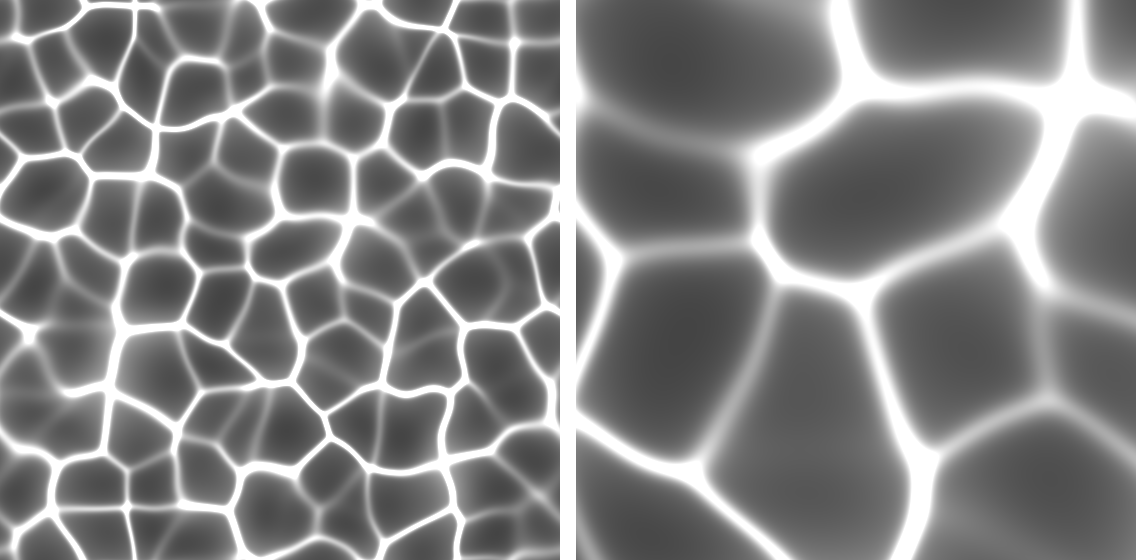
Left: the whole. Right: its middle third, enlarged.
Write a three.js fragment shader that draws this texture.

```glsl
// Soft grey web of light: dark rounded cells between glowing filaments.
// Scattered seeds are blended by a soft nearest-seed rule; the spread of the
// blended seeds is large on cell borders and largest where borders meet.

varying vec2 vUv;

const float CELLS = 10.0;         // seeds across the tile, whole number
const float HAZE_CELLS = 5.0;     // patches of soft and crisp web, whole number
const float JITTER = 0.96;        // scatter of the seeds
const float SEED_DEPTH = 0.2;     // random handicap, varies cell size and shade
const float WARP = 0.17;          // bending of the borders, in cells
const float SOFT_EDGE = 5.0;      // border sharpness in hazy patches
const float CRISP_EDGE = 17.0;    // border sharpness in crisp patches
const float BASE_GREY = 0.265;    // darkest cell floor
const float BOWL_GAIN = 0.4;      // rise from cell floor to border
const float GLOW_GAIN = 0.10;     // linear filament light
const float FLARE_GAIN = 0.021;   // extra light on the strongest filaments

float hash(vec2 p, float salt) {
  return fract(sin(dot(p, vec2(127.1, 311.7)) + salt * 74.7) * 43758.5453);
}

// Value noise from 0 to 1 that wraps after the given number of cells
float wrapNoise(vec2 p, float period, float salt) {
  vec2 i = floor(p);
  vec2 f = p - i;
  vec2 u = f * f * f * (f * (f * 6.0 - 15.0) + 10.0);
  vec2 lo = mod(i, period);
  vec2 hi = mod(i + 1.0, period);
  float bottom = mix(hash(lo, salt), hash(vec2(hi.x, lo.y), salt), u.x);
  float top = mix(hash(vec2(lo.x, hi.y), salt), hash(hi, salt), u.x);
  return mix(bottom, top, u.y);
}

// x: soft squared distance to the nearest seed, y: border density
vec2 softCells(vec2 p, float sharpness) {
  vec2 home = floor(p);
  float total = 0.0;
  vec2 mean = vec2(0.0);
  float meanSquare = 0.0;
  for (int y = -2; y <= 2; y++) {
    for (int x = -2; x <= 2; x++) {
      vec2 cell = home + vec2(float(x), float(y));
      vec2 id = mod(cell, CELLS);
      vec2 scatter = vec2(hash(id, 1.0), hash(id, 2.0)) - 0.5;
      vec2 offset = cell + 0.5 + JITTER * scatter - p;
      float square = dot(offset, offset);
      float depth = SEED_DEPTH * hash(id, 3.0);
      float weight = exp(-sharpness * (square + depth));
      total += weight;
      mean += weight * offset;
      meanSquare += weight * square;
    }
  }
  mean /= total;
  float spread = max(meanSquare / total - dot(mean, mean), 0.0);
  return vec2(-log(total) / sharpness, sharpness * spread);
}

void main() {
  vec2 p = vUv * CELLS;

  // Bend the borders
  vec2 bend = vec2(wrapNoise(p, CELLS, 4.0), wrapNoise(p, CELLS, 5.0));
  p += WARP * (2.0 * bend - 1.0);

  // Vary between hazy and crisp patches
  float haze = wrapNoise(vUv * HAZE_CELLS, HAZE_CELLS, 6.0);
  vec2 web = softCells(p, mix(SOFT_EDGE, CRISP_EDGE, haze));

  // Shade the bowls and light the filaments
  float glow = GLOW_GAIN * web.y + FLARE_GAIN * web.y * web.y;
  float grey = BASE_GREY + BOWL_GAIN * web.x + glow;
  gl_FragColor = vec4(vec3(clamp(grey, 0.0, 1.0)), 1.0);
}
```
